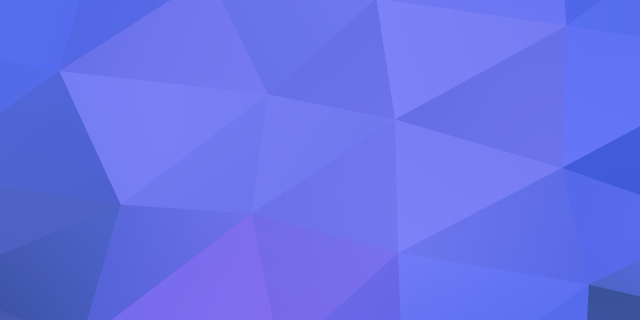
A Shadertoy shader for this background:

```glsl
// Low-poly backdrop: large soft triangular facets in blue, periwinkle and violet.
#define ORIGIN vec2(1.268, 0.583)               // lattice anchor, in canvas heights
#define BASIS mat2(0.495, -0.104, 0.482, 0.307) // lattice steps: falling, rising
#define JITTER 0.36    // vertex scatter; below 0.5 keeps every quad convex
#define TONE 0.27      // brightness difference between facets
#define SLOPE 0.14     // gradient inside one facet
#define FLATNESS 0.68  // 1 = base colour is constant over a facet
#define LIGHT vec3(0.445, 0.478, 0.940)
#define BLUE vec3(0.310, 0.405, 0.915)
#define VIOLET vec3(0.465, 0.395, 0.905)
#define SLATE vec3(0.315, 0.395, 0.770)
#define DARK vec3(0.220, 0.315, 0.590)

vec2 hash22(vec2 p) {
    vec3 q = fract(p.xyx * vec3(0.1031, 0.1030, 0.0973));
    q += dot(q, q.yzx + 33.33);
    return fract((q.xx + q.yz) * q.zy);
}

// Jittered point of a slanted lattice
vec2 vertexAt(vec2 id) {
    return ORIGIN + BASIS * (id + JITTER * (hash22(id + 41.0) - 0.5));
}

// Distance to the line ab, positive on its left
float edgeDistance(vec2 p, vec2 a, vec2 b) {
    vec2 e = normalize(b - a), d = p - a;
    return e.x * d.y - e.y * d.x;
}

// One at the centre, falling to zero at the radius
float glow(vec2 offset, float radius) {
    return 1.0 - smoothstep(0.0, radius, length(offset));
}

float rimAmount(vec2 s, float aspect) {
    vec2 d = s - vec2(0.52 * aspect, 0.62);
    return smoothstep(0.52, 0.98, length(d * vec2(1.0, 1.15)));
}

// Smooth colour field behind the facets
vec3 baseColour(vec2 s, float aspect) {
    vec3 col = mix(LIGHT, BLUE, rimAmount(s, aspect));
    col = mix(col, VIOLET, glow((s - vec2(0.40 * aspect, 0.0)) * vec2(0.65, 1.0), 0.46));
    col = mix(col, SLATE, glow((s - vec2(0.05, 0.25)) * vec2(1.0, 0.9), 0.60));
    vec2 corner = vec2(0.5 * aspect - abs(s.x - 0.5 * aspect), s.y);
    return mix(col, DARK, glow(corner, 0.30));
}

vec3 facetColour(vec2 p, vec2 centre, vec2 seed, float aspect) {
    vec2 rnd = hash22(seed);
    vec2 s = mix(p, centre, FLATNESS);
    vec3 col = mix(baseColour(s, aspect), VIOLET, 0.15 * rnd.y * rnd.y);
    float angle = 6.2832 * rnd.y;
    float shade = TONE * (rnd.x - 0.5) * (0.6 + 0.7 * rimAmount(centre, aspect));
    shade += SLOPE * dot(p - centre, vec2(cos(angle), sin(angle)));
    return col * (1.0 + shade * vec3(1.0, 0.7, 0.35));
}

// Adds one counter-clockwise triangle, weighted by its coverage
void addFacet(inout vec4 sum, vec2 p, vec2 a, vec2 b, vec2 c, vec2 seed, float aspect) {
    float d = min(edgeDistance(p, a, b), min(edgeDistance(p, b, c), edgeDistance(p, c, a)));
    float soft = 0.7 / iResolution.y;
    float cover = smoothstep(-soft, soft, d);
    if (cover > 0.0)
        sum += cover * vec4(facetColour(p, (a + b + c) / 3.0, seed, aspect), 1.0);
}

void mainImage(out vec4 fragColor, in vec2 fragCoord) {
    vec2 p = fragCoord / iResolution.y;
    float aspect = iResolution.x / iResolution.y;
    vec2 home = floor(inverse(BASIS) * (p - ORIGIN));
    vec4 sum = vec4(0.0);

    // Split each nearby quad along its shorter diagonal
    for (int j = -1; j <= 1; j++)
    for (int i = -1; i <= 1; i++) {
        vec2 id = home + vec2(i, j);
        vec2 a = vertexAt(id), b = vertexAt(id + vec2(1, 0));
        vec2 c = vertexAt(id + vec2(1, 1)), d = vertexAt(id + vec2(0, 1));
        vec2 seedA = id + 57.3, seedB = id + 89.7;
        if (distance(a, c) < distance(b, d)) {
            addFacet(sum, p, a, b, c, seedA, aspect);
            addFacet(sum, p, a, c, d, seedB, aspect);
        } else {
            addFacet(sum, p, a, b, d, seedA, aspect);
            addFacet(sum, p, b, c, d, seedB, aspect);
        }
    }
    fragColor = vec4(sum.rgb / max(sum.a, 0.001), 1.0);
}
```
